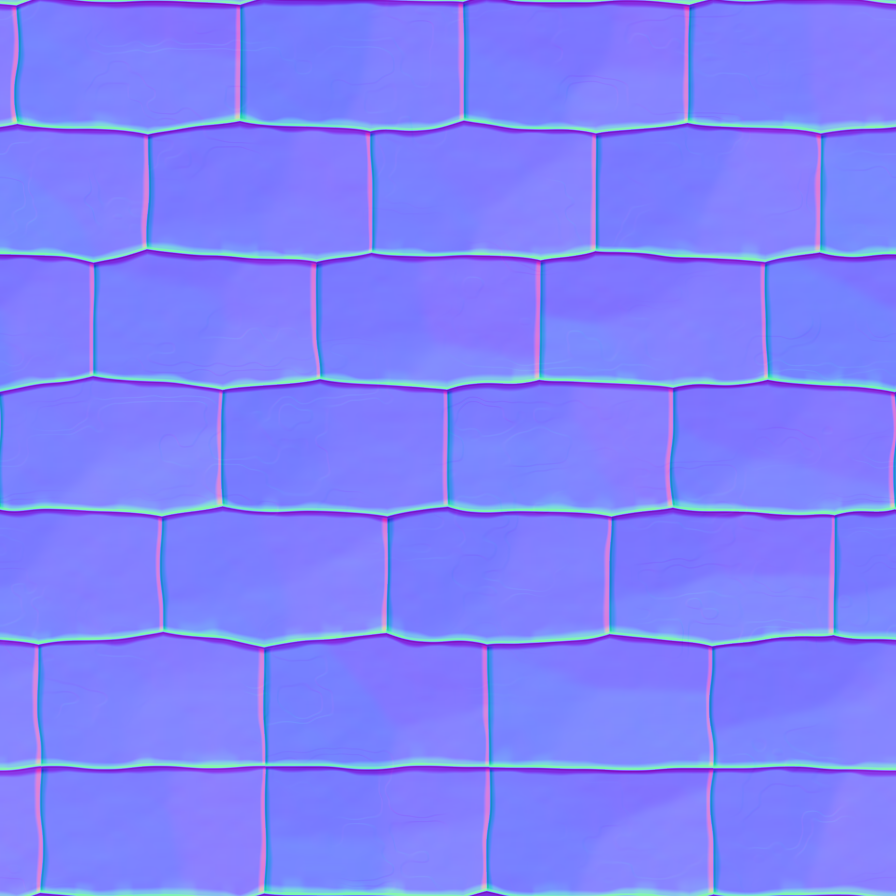
This texture map is drawn by a Shadertoy shader. Its source:

```glsl
// Tangent-space normal map (green points down) of a staggered wall of worn stone blocks.

const float COLS = 4.0;
const float ROWS = 7.0;
// Sideways shift of each row, bottom to top, in block widths
const float ROW_SHIFT[7] = float[7](0.18, 0.177, 0.724, 0.995, 0.418, 0.661, 0.073);

const float TOP_BEVEL = 0.0075;      // widths in canvas heights
const float BOTTOM_BEVEL = 0.0095;
const float SIDE_BEVEL = 0.0065;
const float CHIP_REACH = 0.022;
const float JOINT_WOBBLE = 0.006;
const float CORNER_PULL = 0.0065;    // joints bend towards the T-junctions
const float CORNER_REACH = 0.028;
const float FACET_TILT = 0.09;
const float FACET_SHARPNESS = 400.0;
const float LEDGE_DEPTH = 0.00013;
const float GRAIN_DEPTH = 0.0007;

float hash(vec2 p) {
    vec3 q = fract(p.xyx * 0.1031);
    q += dot(q, q.yzx + 33.33);
    return fract((q.x + q.y) * q.z);
}

// Value noise that tiles over the unit square
float noise(vec2 uv, vec2 cells) {
    vec2 p = uv * cells;
    vec2 i = floor(p), f = p - i;
    f = f * f * f * (f * (f * 6.0 - 15.0) + 10.0);
    vec2 a = mod(i, cells), b = mod(i + 1.0, cells);
    vec2 seed = cells * 1.7;
    return mix(mix(hash(a + seed), hash(vec2(b.x, a.y) + seed), f.x),
               mix(hash(vec2(a.x, b.y) + seed), hash(b + seed), f.x), f.y);
}

float fade(float d, float width) {
    return 1.0 - smoothstep(0.4 * width, width, d);
}

float blockCoord(float x, float row) {
    return x * COLS - ROW_SHIFT[int(mod(row, ROWS))];
}

// Signed distance to the nearest upright joint, positive on its right
float uprightJoint(float x, float row) {
    float u = blockCoord(x, row);
    return (u - floor(u + 0.5)) / COLS;
}

float cornerBump(float x, float row) {
    return exp(-abs(uprightJoint(x, row)) / CORNER_REACH);
}

// Fine surface height: flaked ledges in patches, plus soft grain
float relief(vec2 uv) {
    float flake = noise(uv, vec2(15.0, 28.0)) + 0.3 * noise(uv, vec2(53.0, 67.0));
    float ledges = smoothstep(0.56, 0.62, flake) + smoothstep(0.80, 0.86, flake);
    float patches = smoothstep(0.4, 0.75, noise(uv, vec2(9.0, 13.0)));
    float grain = noise(uv, vec2(23.0, 31.0)) + 0.3 * noise(uv, vec2(61.0, 79.0));
    return LEDGE_DEPTH * ledges * patches + GRAIN_DEPTH * grain;
}

// Broad chiselled planes: the lowest of four tilted planes shows at each point
vec2 facetTilt(vec2 q, vec2 id) {
    vec2 tilt = vec2(0.0);
    float total = 0.0;
    for (int i = 0; i < 4; i++) {
        vec2 seed = id * 7.3 + float(i) * 19.1;
        float angle = (float(i) + 0.9 * hash(seed)) * 1.5708;
        vec2 dir = vec2(cos(angle), sin(angle));
        float slope = FACET_TILT * (0.2 + 0.8 * hash(seed + 3.7));
        float offset = 0.5 * hash(seed + 8.2) - 0.2;
        float weight = exp(-FACET_SHARPNESS * slope * (offset - dot(dir, q)));
        tilt += weight * slope * vec2(dir.x, -dir.y);
        total += weight;
    }
    return tilt / total;
}

void mainImage(out vec4 fragColor, in vec2 fragCoord) {
    vec2 uv = fragCoord / iResolution.y;
    float soft = max(1.0 / iResolution.y, 0.0008);

    // Bent joints and the block under this point
    float x = uv.x + JOINT_WOBBLE * (noise(uv, vec2(5.0, 19.0)) - 0.5);
    float joint = floor(uv.y * ROWS + 0.5);
    float bend = CORNER_PULL * (cornerBump(x, joint) - cornerBump(x, joint - 1.0))
               + JOINT_WOBBLE * (noise(uv, vec2(17.0, 7.0)) - 0.5);
    float above = uv.y - joint / ROWS - bend;
    float row = above < 0.0 ? joint - 1.0 : joint;
    float right = uprightJoint(x, row);
    float u = blockCoord(x, row);
    vec2 id = mod(vec2(floor(u), row), vec2(COLS, ROWS));
    vec2 q = vec2((fract(u) - 0.5) * ROWS / COLS, uv.y * ROWS - row - 0.5);

    // Block face
    vec2 e = vec2(0.0015, 0.0);
    float h = relief(uv);
    vec2 grad = vec2(relief(uv + e.xy) - h, relief(uv + e.yx) - h) / e.x;
    vec2 tilt = facetTilt(q, id) + vec2(-grad.x, grad.y);

    // Level joints: lower edges face down, upper edges face up
    float wear = 0.65 + 0.7 * noise(uv, vec2(37.0, 29.0));
    float chip = smoothstep(0.5, 0.9, noise(uv, vec2(43.0, 21.0)));
    float d = abs(above);
    float lower = 0.5 * fade(d, BOTTOM_BEVEL * wear) + 0.36 * fade(d, 0.0042)
                + 0.16 * chip * fade(d, CHIP_REACH * wear);
    float upper = -0.6 * fade(d, TOP_BEVEL * wear) - 0.2 * fade(d, 0.003);
    tilt.y += mix(upper, lower, smoothstep(-soft, soft, above));

    // Upright joints, fading out where they meet a level joint
    float s = abs(right);
    float leftSide = 0.66 * fade(s, SIDE_BEVEL * wear);
    float rightSide = -0.45 * fade(s, SIDE_BEVEL * 1.15 * wear) - 0.3 * fade(s, 0.0035);
    float side = mix(leftSide, rightSide, smoothstep(-soft, soft, right));
    tilt += vec2(side, 0.15 * max(-side, 0.0)) * smoothstep(0.0, 0.005, d);

    // Encode the unit normal
    tilt *= min(1.0, 0.93 / max(length(tilt), 0.001));
    vec3 normal = vec3(tilt, sqrt(1.0 - dot(tilt, tilt)));
    fragColor = vec4(0.5 + 0.5 * normal, 1.0);
}
```
